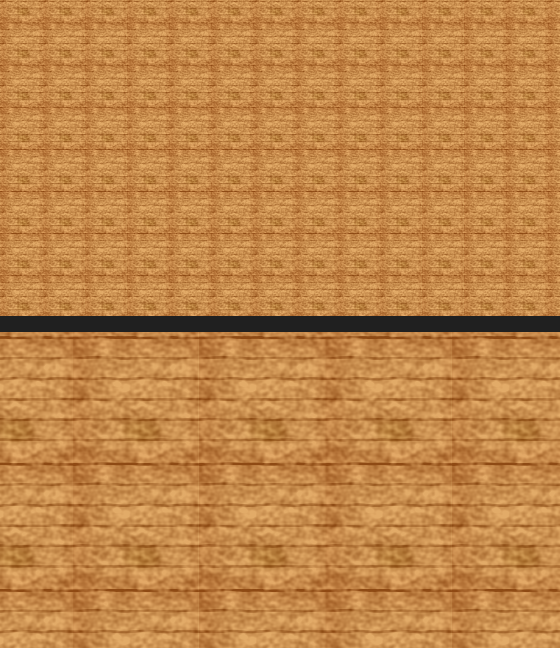
Top, the full canvas; bottom, a detail of the centre.
Give the GLSL for this texture, as a WebGL 2 fragment shader.

```glsl
#version 300 es
precision highp float;
// Small square wooden tiles, each made of six thin planks with fine grain.
// One tile is built from periodic gradient noise, plank gaps, a knot and
// shaded side edges, then repeated with fract so that every tile is alike.

uniform vec2 u_resolution;
out vec4 fragColor;

const float TILES_DOWN = 7.5;          // repeats per canvas height
const float TOP_GAP = 0.955;           // height of the strongest gap in a tile
const float PLANK_STEP = 0.162;        // spacing of the gaps below it
const float LAST_GAP = 5.0;
const float GAP_HALF_WIDTH = 0.010;
const float GAP_DEPTH = 0.42;
const float TOP_GAP_DEPTH = 0.68;
const float BASE_TONE = 0.78;
const vec2 KNOT_CENTER = vec2(0.52, 0.20);
const vec2 KNOT_SIZE = vec2(0.19, 0.10);

const vec3 DARK_WOOD = vec3(0.58, 0.33, 0.11);
const vec3 LIGHT_WOOD = vec3(0.87, 0.65, 0.39);
const vec3 RED_TINT = vec3(0.008, -0.012, -0.008);
const vec3 OLIVE_TINT = vec3(-0.012, 0.0, -0.02);

float hash(vec2 p) {
    vec3 q = fract(vec3(p.xyx) * 0.1031);
    q += dot(q, q.yzx + 33.33);
    return fract((q.x + q.y) * q.z);
}

// Dot product of a lattice point's random unit gradient with an offset.
float gradientAt(vec2 cell, vec2 period, float seed, vec2 offset) {
    float angle = 6.2832 * hash(mod(cell, period) + seed);
    return dot(vec2(cos(angle), sin(angle)), offset);
}

// Gradient noise that wraps at the tile edges; period is in cells per tile.
float tileNoise(vec2 uv, vec2 period, float seed) {
    vec2 p = uv * period;
    vec2 cell = floor(p);
    vec2 f = p - cell;
    vec2 s = f * f * f * (f * (f * 6.0 - 15.0) + 10.0);
    vec2 e = vec2(1.0, 0.0);
    float low = mix(gradientAt(cell, period, seed, f),
                    gradientAt(cell + e.xy, period, seed, f - e.xy), s.x);
    float high = mix(gradientAt(cell + e.yx, period, seed, f - e.yx),
                     gradientAt(cell + e.xx, period, seed, f - e.xx), s.x);
    return mix(low, high, s.y);
}

// Dark gaps between planks: x is the coverage, y the depth of the gap.
vec2 plankGap(float below, float pixel) {
    float index = min(round(below / PLANK_STEP), LAST_GAP);
    float inner = abs(below - index * PLANK_STEP);
    float wrapped = 1.0 - below;
    float dist = min(inner, wrapped);
    bool isTop = index < 0.5 || wrapped < inner;
    float soft = 0.6 * pixel;
    float cover = 1.0 - smoothstep(GAP_HALF_WIDTH - soft, GAP_HALF_WIDTH + soft, dist);
    return vec2(cover, isTop ? TOP_GAP_DEPTH : GAP_DEPTH);
}

void main() {
    vec2 uv = fract(gl_FragCoord.xy / u_resolution.y * TILES_DOWN);
    float pixel = TILES_DOWN / u_resolution.y;

    // Wood grain, from broad blotches to short fibres and specks
    float blotch = tileNoise(uv, vec2(4.0, 5.0), 11.0);
    float patches = tileNoise(uv, vec2(8.0, 11.0), 29.0);
    float streak = tileNoise(uv, vec2(7.0, 19.0), 37.0);
    float fibre = tileNoise(uv, vec2(17.0, 25.0), 71.0);
    float speck = tileNoise(uv, vec2(27.0, 31.0), 113.0);
    float tone = BASE_TONE + 0.34 * blotch + 0.26 * patches
               + 0.24 * streak + 0.42 * fibre + 0.32 * speck;

    // Gaps wander slightly and break up along their length
    float wander = 0.012 * tileNoise(uv, vec2(6.0, 3.0), 151.0);
    float below = fract(TOP_GAP - uv.y + wander);
    vec2 gap = plankGap(below, pixel);
    float wear = clamp(0.9 + 1.5 * tileNoise(uv, vec2(9.0, 12.0), 193.0), 0.2, 1.3);
    tone -= gap.x * gap.y * wear;

    // Darker shade at the sides and around the top plank
    float side = 1.0 - smoothstep(0.0, 0.3, uv.x);
    side = max(side * smoothstep(0.0, pixel, uv.x),
               0.6 * smoothstep(0.86, 1.0, uv.x));
    float topPlank = 1.0 - smoothstep(0.04, 0.2, min(below, 1.0 - below));
    tone -= 0.18 * side + 0.15 * topPlank;

    // Knot in the lower middle, with faint rings
    vec2 knotOffset = (uv - KNOT_CENTER) / KNOT_SIZE;
    float knotRadius = length(knotOffset) + 0.5 * blotch;
    float knot = 1.0 - smoothstep(0.2, 1.2, knotRadius);
    tone -= knot * (0.24 + 0.07 * cos(9.0 * knotRadius));

    vec3 color = mix(DARK_WOOD, LIGHT_WOOD, clamp(tone, -0.1, 1.06));
    color += RED_TINT * clamp(0.7 * side + 0.6 * topPlank, 0.0, 1.0) + OLIVE_TINT * knot;
    fragColor = vec4(color, 1.0);
}
```
